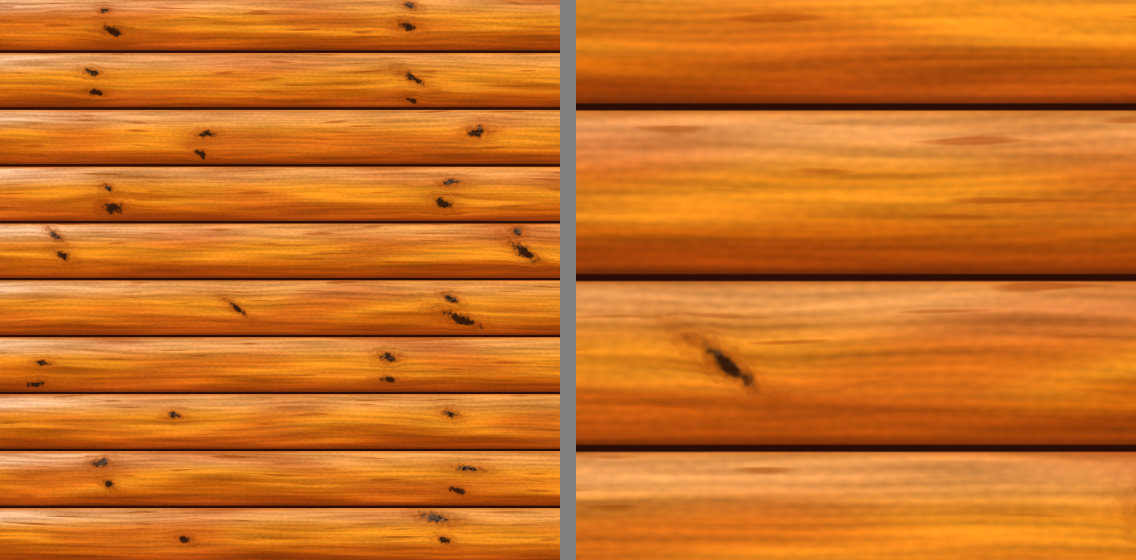
Left, the full canvas; right, a detail of the centre.
A three.js fragment shader for this texture:

```glsl
varying vec2 vUv;

const float PITCH = 0.1016;        // height of one log
const float FIRST_SEAM = 0.095;    // lowest seam above the bottom edge
const float SEAM_HALF = 0.0013;
const float SEAM_SOFT = 0.0016;
const float KNOT_GROUPS = 2.0;     // knot groups along each log
const vec2 FINE_GRAIN = vec2(9.0, 210.0);
const vec2 BROAD_GRAIN = vec2(3.5, 75.0);
const vec2 STAIN_SCALE = vec2(4.0, 18.0);

const vec3 PALE = vec3(0.93, 0.71, 0.53);
const vec3 TAN = vec3(0.89, 0.56, 0.29);
const vec3 HONEY = vec3(0.92, 0.55, 0.12);
const vec3 AMBER = vec3(0.78, 0.38, 0.05);
const vec3 RUSSET = vec3(0.62, 0.25, 0.035);
const vec3 UMBER = vec3(0.35, 0.12, 0.03);
const vec3 KNOT_CORE = vec3(0.16, 0.075, 0.035);
const vec3 KNOT_GREY = vec3(0.36, 0.29, 0.24);
const vec3 SEAM = vec3(0.17, 0.05, 0.02);

float hash(vec2 p) {
  return fract(sin(dot(p, vec2(127.1, 311.7))) * 43758.55);
}

float gradientDot(vec2 cell, vec2 offset) {
  float angle = 6.2832 * hash(cell);
  return dot(vec2(cos(angle), sin(angle)), offset);
}

float noise(vec2 p) {
  vec2 i = floor(p);
  vec2 f = p - i;
  vec2 w = f * f * f * (f * (f * 6.0 - 15.0) + 10.0);
  vec2 e = vec2(1.0, 0.0);
  float low = mix(gradientDot(i, f), gradientDot(i + e.xy, f - e.xy), w.x);
  float high = mix(gradientDot(i + e.yx, f - e.yx), gradientDot(i + e.xx, f - e.xx), w.x);
  return 1.4 * mix(low, high, w.y);
}

// x: core, y: stained halo, z: grain displacement, w: ring pattern
vec4 knots(vec2 p, float row) {
  vec4 sum = vec4(0.0);
  for (float g = 0.0; g < KNOT_GROUPS; g++) {
    vec2 id = vec2(row + 17.0, g * 7.0);
    float groupX = (g + 0.12 + 0.76 * hash(id)) / KNOT_GROUPS;
    for (float k = 0.0; k < 2.0; k++) {
      vec2 seed = id + vec2(31.0 * (k + 1.0), 5.0);
      float present = step(0.42 * k, hash(seed + 9.0));
      float height = fract(hash(id + 3.0) + 0.48 * k);
      vec2 center = vec2(groupX + 0.035 * k * (hash(seed) - 0.5),
                         PITCH * mix(0.12, 0.88, height));
      float tilt = mix(-0.7, 0.25, hash(seed + 1.0));
      float size = mix(0.0065, 0.013, hash(seed + 2.0)) * (1.0 - 0.25 * k);
      float stretch = mix(1.2, 3.4, pow(hash(seed + 4.0), 1.6));
      vec2 d = p - center;
      vec2 q = vec2(cos(tilt) * d.x + sin(tilt) * d.y,
                    cos(tilt) * d.y - sin(tilt) * d.x) / (size * vec2(stretch, 0.8));
      float r = length(q) + 0.5 * noise(d * 95.0 + seed) + 0.25 * noise(d * 220.0 + seed);
      float halo = exp(-0.28 * r * r);
      sum.x = max(sum.x, present * (1.0 - smoothstep(0.35, 1.1, r)));
      sum.y = max(sum.y, present * halo);
      sum.z += present * halo * size * q.y * 0.6;
      sum.w += present * halo * sin(7.0 * r);
    }
  }
  return sum;
}

void main() {
  float level = (vUv.y - FIRST_SEAM) / PITCH;
  float row = floor(level);
  float v = level - row;
  vec2 p = vec2(vUv.x, v * PITCH);
  float tone = hash(vec2(row, 61.0));
  vec2 shift = vec2(row * 13.7 + 41.0, row * 5.3 + 90.0);

  // Grain bends around the knots and drifts along the log
  vec4 knot = knots(p, row);
  vec2 grainP = p - vec2(0.0, knot.z);
  grainP.y += 0.004 * noise(vec2(p.x * 5.0, p.y * 9.0) + shift);
  float fine = noise(grainP * FINE_GRAIN + shift);
  float broad = noise(grainP * BROAD_GRAIN + shift.yx);
  float stain = noise(grainP * STAIN_SCALE + shift);
  float fleck = noise(p * vec2(130.0, 240.0) + shift);

  // Rounded profile from shadowed underside to lit crown
  float lit = smoothstep(0.02, 0.52, v + 0.10 * stain + 0.07 * broad);
  vec3 color = mix(RUSSET, AMBER, smoothstep(0.0, 0.4, lit));
  float gold = lit * (0.82 + 0.18 * vUv.x) + 0.30 * broad + 0.22 * stain;
  color = mix(color, HONEY, smoothstep(0.3, 0.95, gold));
  float crown = smoothstep(0.52, 0.90, v + 0.12 * stain);
  color = mix(color, TAN, crown * mix(0.85, 0.55, vUv.x));

  // Redder stain varies by log and fades to the right
  float red = smoothstep(-0.05, 0.6, stain + 0.25 * tone - 0.2 * vUv.x);
  color = mix(color, vec3(0.76, 0.31, 0.07), 0.55 * red);

  // Glossy sheen, strongest on the left
  float glossBand = smoothstep(0.56, 0.82, v) * (1.0 - smoothstep(0.90, 1.0, v));
  float gloss = glossBand * (0.22 + 0.75 * exp(-5.0 * vUv.x));
  color = mix(color, PALE, clamp(gloss * (0.9 + 0.5 * broad + 0.3 * fine), 0.0, 1.0));

  // Fibres and occasional dark streaks
  color *= 1.0 + 0.14 * fine + 0.11 * broad + 0.05 * fleck;
  float streak = smoothstep(0.43, 0.75, noise(grainP * vec2(11.0, 130.0) + shift.yx));
  color = mix(color, RUSSET, 0.5 * streak);

  // Knots turn grey under the crown sheen
  color = mix(color, RUSSET, clamp(0.62 * knot.y + 0.14 * knot.w, 0.0, 0.8));
  vec3 core = mix(KNOT_CORE, KNOT_GREY, smoothstep(0.5, 0.95, v + 0.3 * fleck));
  color = mix(color, core, 0.88 * knot.x);

  // Contact shadow and seam
  float edge = min(v, 1.0 - v) * PITCH;
  color = mix(color, UMBER, 0.65 * (1.0 - smoothstep(0.0, 0.010, p.y)));
  color = mix(color, RUSSET, 0.45 * (1.0 - smoothstep(0.0, 0.007, PITCH - p.y)));
  color = mix(color, SEAM, 1.0 - smoothstep(SEAM_HALF, SEAM_HALF + SEAM_SOFT, edge));
  gl_FragColor = vec4(clamp(color, 0.0, 1.0), 1.0);
}
```
